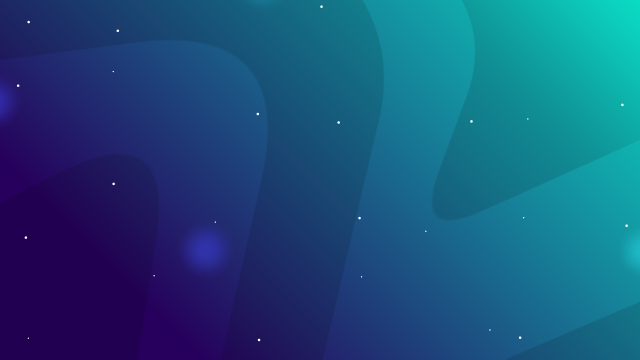
This background is drawn by a WebGL 1 fragment shader. Its source:

```glsl
precision highp float;
// Diagonal violet-to-teal gradient with flowing shaded bands, soft glows and small stars.

uniform vec2 u_resolution;

// Signed distance to the line a-b, positive on its right-hand side.
float line(vec2 p, vec2 a, vec2 b) {
  vec2 d = normalize(b - a);
  return dot(p - a, vec2(d.y, -d.x));
}

// Intersection of two shapes with a corner rounded over k.
float roundMax(float a, float b, float k) {
  float h = max(k - abs(a - b), 0.0) / k;
  return max(a, b) + h * h * k * 0.25;
}

vec2 hash2(vec2 p) {
  vec3 q = fract(vec3(p.xyx) * vec3(0.1031, 0.1030, 0.0973));
  q += dot(q, q.yzx + 33.33);
  return fract((q.xx + q.yz) * q.zy);
}

// Blurred disc.
float glow(vec2 p, vec2 centre, float radius) {
  return 1.0 - smoothstep(0.1, 1.0, length(p - centre) / radius);
}

// Distance to the union of all darker bands.
float darkBands(vec2 p) {
  float hill = roundMax(line(p, vec2(0.382, 0.0), vec2(0.433, 0.329)),
                        line(p, vec2(0.487, 0.681), vec2(0.0, 0.4375)), 0.29);
  float arch = roundMax(line(p, vec2(0.613, 0.0), vec2(0.706, 0.41)),
                        line(p, vec2(1.0, 0.963), vec2(0.0, 0.833)), 0.43);
  float ribbon = roundMax(line(p, vec2(0.896, 0.0), vec2(0.995, 0.421)),
                          line(p, vec2(1.2, 0.8), vec2(1.02, 1.0)), 0.2);
  float bulge = roundMax(line(p, vec2(1.025, 0.0), vec2(1.395, 1.0)),
                         line(p, vec2(1.475, 0.8), vec2(1.295, 1.0)), 0.18);
  float bay = roundMax(-bulge, line(p, vec2(1.146, 0.327), vec2(1.778, 0.611)), 0.154);
  float corner = line(p, vec2(1.778, 0.162), vec2(1.4, 0.0));
  return min(min(hill, max(-arch, ribbon)), min(bay, corner));
}

// One star per grid cell, in two sizes.
float stars(vec2 p, float pixel) {
  vec2 cell = floor(p / 0.28);
  vec2 centre = (cell + 0.12 + 0.76 * hash2(cell + 7.0)) * 0.28;
  float radius = mix(0.0017, 0.0034, step(0.45, hash2(cell + 31.0).x));
  return clamp((radius - length(p - centre)) / pixel + 0.5, 0.0, 1.0);
}

void main() {
  float pixel = 1.0 / u_resolution.y;
  vec2 p = gl_FragCoord.xy * pixel;

  // Base gradient along the rising diagonal.
  float t = (p.x + p.y) / (u_resolution.x * pixel + 1.0);
  vec3 color = mix(vec3(0.15, 0.0, 0.36), vec3(0.04, 0.86, 0.765),
                   clamp((t - 0.2) / 0.8, 0.0, 1.0));

  // Band shading fades out towards the bright corner.
  float band = 1.0 - smoothstep(-pixel, pixel, darkBands(p));
  color *= 1.0 - 0.12 * band * (1.0 - smoothstep(0.75, 1.0, t));

  // Glows.
  color = mix(color, vec3(0.19, 0.20, 0.67), 0.95 * glow(p, vec2(0.572, 0.306), 0.088));
  color = mix(color, vec3(0.20, 0.17, 0.67), 0.95 * glow(p, vec2(-0.02, 0.718), 0.088));
  color = mix(color, vec3(0.12, 0.73, 0.78), 0.95 * glow(p, vec2(1.79, 0.302), 0.08));
  color = mix(color, vec3(0.10, 0.52, 0.64), 0.95 * glow(p, vec2(0.73, 1.045), 0.085));

  color = mix(color, vec3(1.0), stars(p, pixel));
  gl_FragColor = vec4(color, 1.0);
}
```
